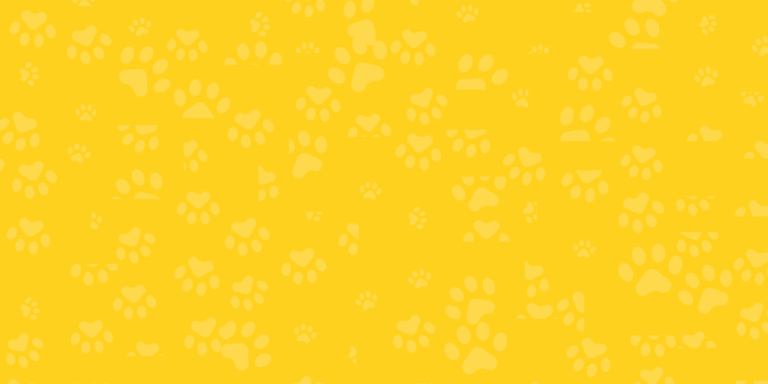
Give the GLSL for this pattern, as a WebGL 2 fragment shader.

```glsl
#version 300 es
precision highp float;
// Draws pale paw prints of three sizes, some cut off straight, scattered on a warm yellow ground.

uniform vec2 u_resolution;
out vec4 outColor;

// Lengths are in canvas heights unless noted.
const vec3 GROUND = vec3(1.0, 0.82, 0.12);
const vec3 PAW = vec3(1.0, 0.85, 0.30);
const float CELL = 0.146;         // spacing of the scatter grid
const float JITTER = 0.36;        // wander inside a cell, in cells
const float SMALL_SIZE = 0.029;   // half widths of the prints
const float MEDIUM_SIZE = 0.057;
const float LARGE_SIZE = 0.078;
const float SMALL_SHARE = 0.32;
const float LARGE_SHARE = 0.10;
const float CUT_SHARE = 0.36;     // prints with a straight cut
const float SOFTNESS = 0.9;       // edge half width in pixels
const float PI = 3.14159;

float hash(vec2 p, float seed) {
    return fract(sin(dot(p, vec2(127.1, 311.7)) + seed * 74.7) * 43758.5453);
}

vec2 rotate(vec2 p, float angle) {
    float c = cos(angle), s = sin(angle);
    return vec2(c * p.x - s * p.y, s * p.x + c * p.y);
}

float smoothMin(float a, float b, float k) {
    float h = max(k - abs(a - b), 0.0) / k;
    return min(a, b) - 0.25 * h * h * k;
}

float capsule(vec2 p, vec2 a, vec2 b, float radius) {
    vec2 pa = p - a, ba = b - a;
    float t = clamp(dot(pa, ba) / dot(ba, ba), 0.0, 1.0);
    return length(pa - ba * t) - radius;
}

// Approximate ellipse distance, scaled by the gradient
float toe(vec2 p, vec2 center, vec2 radii, float tilt) {
    vec2 q = rotate(p - center, tilt);
    float k = length(q / radii);
    float slope = length(q / (radii * radii));
    return k * (k - 1.0) / max(slope, 0.001);
}

// Paw of half width one, toes towards +y
float paw(vec2 p) {
    p.x = abs(p.x);
    float lobe = capsule(p, vec2(0.33, -0.46), vec2(0.0, -0.13), 0.23);
    float pad = smoothMin(lobe, length(p - vec2(0.0, -0.3)) - 0.28, 0.12);
    float outer = toe(p, vec2(0.78, 0.12), vec2(0.21, 0.30), 0.35);
    float inner = toe(p, vec2(0.31, 0.56), vec2(0.21, 0.29), 0.12);
    return min(pad, min(outer, inner));
}

// One print with its own size, direction and cut
float scatteredPaw(vec2 p, vec2 id) {
    float kind = hash(id, 1.0);
    float lean = (hash(id, 2.0) - 0.5) * 1.1;
    float size = MEDIUM_SIZE;
    float angle = PI + lean;
    if (kind < SMALL_SHARE) {
        size = SMALL_SIZE;
        angle = hash(id, 3.0) < 0.3 ? 0.5 * PI + lean : 0.6 * lean;
    } else if (kind > 1.0 - LARGE_SHARE) {
        size = LARGE_SIZE;
        angle = 1.4 * lean;
    }
    size *= mix(0.92, 1.08, hash(id, 4.0));

    float d = paw(rotate(p, angle) / size) * size;
    if (hash(id, 5.0) < CUT_SHARE) {
        float side = hash(id, 6.0) < 0.5 ? -1.0 : 1.0;
        float along = hash(id, 7.0) < 0.75 ? p.y : p.x;
        float offset = mix(-0.1, 0.5, hash(id, 8.0)) * size;
        d = max(d, side * along - offset);
    }
    return d;
}

void main() {
    vec2 grid = gl_FragCoord.xy / u_resolution.y / CELL;
    float d = 1.0;

    // Staggered columns, nearest cells only
    for (int i = -1; i <= 1; i++) {
        float column = floor(grid.x) + float(i);
        float stagger = 0.5 * mod(column, 2.0);
        for (int j = -1; j <= 1; j++) {
            vec2 id = vec2(column, floor(grid.y - stagger) + float(j));
            vec2 wander = vec2(hash(id, 9.0), hash(id, 10.0)) - 0.5;
            vec2 center = id + vec2(0.5, 0.5 + stagger) + JITTER * wander;
            d = min(d, scatteredPaw((grid - center) * CELL, id));
        }
    }

    float edge = SOFTNESS / u_resolution.y;
    float cover = 1.0 - smoothstep(-edge, edge, d);
    outColor = vec4(mix(GROUND, PAW, cover), 1.0);
}
```
